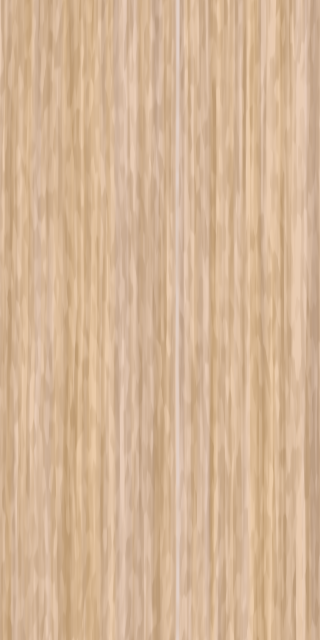
A Shadertoy shader for this texture:

```glsl
// Pale oak veneer: fine vertical grain, short pore flecks and one light seam.

const vec3 DARK_GRAIN  = vec3(0.735, 0.605, 0.470);
const vec3 LIGHT_GRAIN = vec3(0.915, 0.798, 0.694);
const vec3 ROSY_SHIFT  = vec3(-0.010, 0.006, 0.060);
const vec3 SEAM_COLOR  = vec3(0.890, 0.815, 0.775);

// Cells per canvas width, across and along the grain
const vec2 BAND_SCALE  = vec2(13.0, 0.20);
const vec2 LINE_SCALE  = vec2(54.0, 0.22);
const vec2 FIBRE_SCALE = vec2(104.0, 2.2);
const vec2 FLECK_SCALE = vec2(96.0, 15.0);

const float BAND_GAIN  = 0.20;
const float LINE_GAIN  = 0.60;
const float FIBRE_GAIN = 0.58;
const float FLECK_GAIN = 0.46;

const float SEAM_X     = 0.555;
const float SEAM_WIDTH = 0.0085;
const float CELL_SHARPNESS = 8.0;

vec3 hash3(vec2 cell) {
    vec3 q = fract(cell.xyx * vec3(0.1031, 0.1030, 0.0973));
    q += dot(q, q.yxz + 33.33);
    return fract((q.xxy + q.yzz) * q.zyx);
}

// Smooth cellular noise: blends the values of jittered cells, centred on zero
float cellNoise(vec2 p, float seed) {
    vec2 base = floor(p);
    float total = 0.0;
    float weightSum = 0.0;
    for (int j = -1; j <= 1; j++) {
        for (int i = -1; i <= 1; i++) {
            vec2 cell = base + vec2(i, j);
            vec3 rnd = hash3(cell + seed);
            vec2 offset = cell + rnd.xy - p;
            float weight = exp(-CELL_SHARPNESS * dot(offset, offset));
            total += weight * rnd.z;
            weightSum += weight;
        }
    }
    return total / weightSum - 0.5;
}

// Layered sines bend the grain slightly, more so on the left
float grainBend(vec2 p) {
    float bend = sin(p.y * 2.3 + p.x * 5.0)
               + 0.4 * sin(p.y * 6.1 - p.x * 9.0)
               + 0.2 * sin(p.y * 17.0 + p.x * 21.0);
    return bend * mix(0.0035, 0.0006, smoothstep(0.1, 0.6, p.x));
}

void mainImage(out vec4 fragColor, in vec2 fragCoord) {
    vec2 p = fragCoord / iResolution.x;
    vec2 grain = vec2(p.x + grainBend(p), p.y);

    // Grain tone, from broad bands down to fine flecks
    float band  = cellNoise(grain * BAND_SCALE, 17.0);
    float line  = cellNoise(grain * LINE_SCALE, 71.0);
    float fibre = cellNoise(grain * FIBRE_SCALE, 139.0);
    vec2 slanted = vec2(grain.x - 0.012 * sin(p.y * 3.0), grain.y);
    float fleck = cellNoise(slanted * FLECK_SCALE, 211.0);
    float tone = 0.55 + BAND_GAIN * band + LINE_GAIN * line
               + FIBRE_GAIN * fibre + FLECK_GAIN * fleck;
    vec3 color = mix(DARK_GRAIN, LIGHT_GRAIN, clamp(tone, 0.05, 1.0));

    // Streaks drift between golden and rosy
    float hue = cellNoise(grain * vec2(26.0, 0.3), 307.0)
              + 0.5 * cellNoise(grain * vec2(70.0, 1.0), 401.0);
    color += ROSY_SHIFT * clamp(1.3 * hue, -0.6, 0.7);

    // Light seam with a darker left edge, uneven along its length
    float seamDist = p.x - SEAM_X - 0.0012 * sin(p.y * 4.0);
    float seam = 1.0 - smoothstep(0.2, 1.0, abs(seamDist) / SEAM_WIDTH);
    float edge = 1.0 - smoothstep(0.0, 1.0, abs(seamDist + 0.011) / SEAM_WIDTH);
    float wear = 0.85 + 0.6 * cellNoise(vec2(3.0, p.y * 9.0), 503.0);
    color = mix(color, DARK_GRAIN, 0.35 * edge);
    color = mix(color, SEAM_COLOR, seam * clamp(wear, 0.0, 1.0));

    fragColor = vec4(color, 1.0);
}
```
